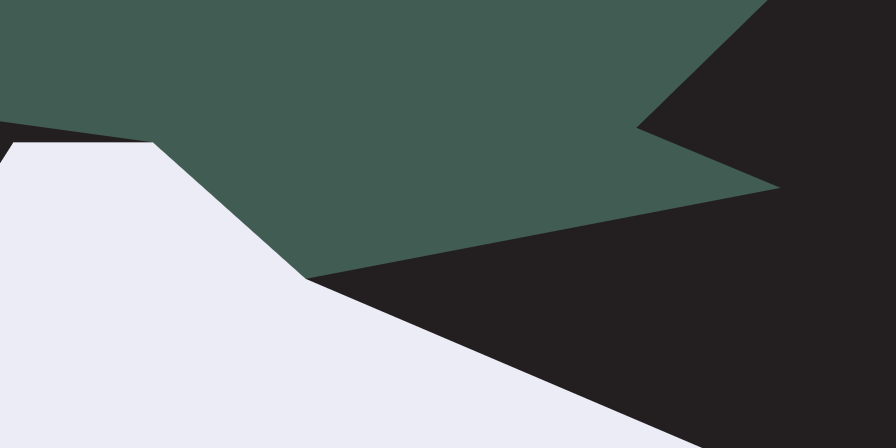
Give the GLSL for this background, as a Shadertoy shader.

```glsl
// Flat angular backdrop: a green shard and a pale slope over near-black.

// Colours
#define DARK  vec3(0.137, 0.122, 0.125)
#define GREEN vec3(0.255, 0.361, 0.322)
#define PALE  vec3(0.925, 0.925, 0.965)

// Corners, in units of the canvas height on a 2:1 canvas
#define LEDGE    vec2(0.0, 0.7292)
#define SHOULDER vec2(0.3411, 0.6823)
#define WAIST    vec2(0.6823, 0.3776)
#define TIP      vec2(1.7422, 0.5807)
#define NOTCH    vec2(1.4206, 0.7148)
#define CREST    vec2(1.7135, 1.0)
#define CORNER   vec2(0.0299, 0.6823)
#define FOOT     vec2(1.5677, 0.0)

// Signed distance to the line from a to b, negative on its left side
float edge(vec2 p, vec2 a, vec2 b) {
    vec2 dir = normalize(b - a);
    vec2 q = p - a;
    return q.x * dir.y - q.y * dir.x;
}

// Shard: above the ledge, slope and keel, with a notch cut on the right
float shardDistance(vec2 p, float overlap) {
    float slope = edge(p, SHOULDER, WAIST) - overlap;
    float lower = min(edge(p, LEDGE, SHOULDER), slope);
    float keel = edge(p, WAIST, TIP);
    float notch = min(edge(p, NOTCH, CREST), edge(p, TIP, NOTCH));
    return max(max(lower, keel), notch);
}

// Hill: flat top, bevelled left corner and a bent slope to the right
float hillDistance(vec2 p) {
    float slope = min(edge(p, WAIST, SHOULDER), edge(p, FOOT, WAIST));
    float top = edge(p, SHOULDER, CORNER);
    float bevel = edge(p, CORNER, vec2(0.0, 0.6354));
    return max(max(slope, top), bevel);
}

// Antialiased fill, one pixel wide
float coverage(float dist, float pixel) {
    return clamp(0.5 - dist / pixel, 0.0, 1.0);
}

void mainImage(out vec4 fragColor, in vec2 fragCoord) {
    vec2 p = fragCoord / iResolution.xy * vec2(2.0, 1.0);
    float pixel = 1.0 / iResolution.y;

    // The shard reaches one pixel under the hill so no seam shows
    vec3 color = mix(DARK, GREEN, coverage(shardDistance(p, pixel), pixel));
    color = mix(color, PALE, coverage(hillDistance(p), pixel));
    fragColor = vec4(color, 1.0);
}
```
